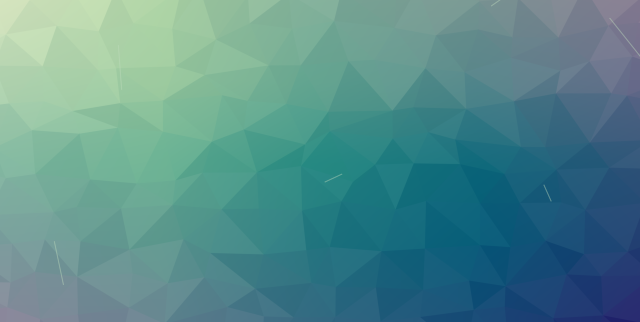
Write a Shadertoy shader that draws this background.

```glsl
// Low-poly backdrop: faceted triangles fading from pale lime through teal to indigo.

vec2 hash2(vec2 p) {
    vec3 q = fract(p.xyx * vec3(0.1031, 0.1030, 0.0973));
    q += dot(q, q.yzx + 33.33);
    return fract((q.xx + q.yz) * q.zy);
}

// Five evenly spaced colour stops
vec3 ramp(float t, vec3 a, vec3 b, vec3 c, vec3 d, vec3 e) {
    t = clamp(t, 0.0, 1.0) * 4.0;
    vec3 col = mix(a, b, clamp(t, 0.0, 1.0));
    col = mix(col, c, clamp(t - 1.0, 0.0, 1.0));
    col = mix(col, d, clamp(t - 2.0, 0.0, 1.0));
    return mix(col, e, clamp(t - 3.0, 0.0, 1.0));
}

// Smooth colour field: horizontal ramps blended from bottom to top
vec3 palette(vec2 uv) {
    vec3 bottom = ramp(uv.x, vec3(0.53, 0.52, 0.60), vec3(0.41, 0.52, 0.57),
        vec3(0.19, 0.40, 0.50), vec3(0.10, 0.30, 0.47), vec3(0.15, 0.14, 0.43));
    vec3 low = ramp(uv.x, vec3(0.47, 0.61, 0.61), vec3(0.37, 0.60, 0.56),
        vec3(0.13, 0.46, 0.50), vec3(0.01, 0.35, 0.47), vec3(0.14, 0.25, 0.45));
    vec3 middle = ramp(uv.x, vec3(0.51, 0.72, 0.63), vec3(0.41, 0.69, 0.57),
        vec3(0.15, 0.54, 0.51), vec3(0.07, 0.42, 0.49), vec3(0.20, 0.34, 0.48));
    vec3 high = ramp(uv.x, vec3(0.70, 0.83, 0.69), vec3(0.61, 0.79, 0.62),
        vec3(0.40, 0.65, 0.57), vec3(0.33, 0.52, 0.54), vec3(0.42, 0.43, 0.55));
    vec3 top = ramp(uv.x, vec3(0.86, 0.91, 0.76), vec3(0.67, 0.82, 0.64),
        vec3(0.50, 0.68, 0.60), vec3(0.47, 0.58, 0.57), vec3(0.53, 0.48, 0.57));
    return ramp(uv.y, bottom, low, middle, high, top);
}

// Jittered mesh corner, in units of canvas height
vec2 corner(vec2 id, vec2 cell) {
    vec2 jitter = (hash2(id + 17.0) - 0.5) * vec2(0.66, 0.58);
    return (id + jitter + vec2(0.0, 0.15)) * cell;
}

// Signed distance to the left of the line a-b
float leftOf(vec2 p, vec2 a, vec2 b) {
    vec2 e = normalize(b - a);
    return e.x * (p.y - a.y) - e.y * (p.x - a.x);
}

// Adds one shaded facet, weighted by its soft coverage
void addFacet(inout vec4 sum, vec2 p, vec2 a, vec2 b, vec2 c, float shade, float aspect) {
    float inside = min(leftOf(p, a, b), min(leftOf(p, b, c), leftOf(p, c, a)));
    float blur = 0.7 / iResolution.y;
    float cover = smoothstep(-blur, blur, inside);
    if (cover <= 0.0) return;
    vec2 centre = (a + b + c) / 3.0;
    vec3 col = palette(mix(p, centre, 0.65) / vec2(aspect, 1.0));
    col += (shade - 0.5) * vec3(0.055, 0.045, 0.035);
    sum += vec4(col, 1.0) * cover;
}

float segmentDistance(vec2 p, vec2 a, vec2 b) {
    vec2 e = b - a;
    return length(p - a - e * clamp(dot(p - a, e) / dot(e, e), 0.0, 1.0));
}

void mainImage(out vec4 fragColor, in vec2 fragCoord) {
    float aspect = iResolution.x / iResolution.y;
    vec2 p = fragCoord / iResolution.y;
    vec2 cell = vec2(aspect / 15.0, 0.111);
    vec2 home = floor(p / cell - vec2(0.0, 0.15));

    // Split each nearby quad along its shorter diagonal
    vec4 sum = vec4(0.0);
    for (int j = -1; j <= 1; j++) {
        for (int i = -1; i <= 1; i++) {
            vec2 id = home + vec2(i, j);
            vec2 a = corner(id, cell);
            vec2 b = corner(id + vec2(1.0, 0.0), cell);
            vec2 c = corner(id + vec2(0.0, 1.0), cell);
            vec2 d = corner(id + vec2(1.0, 1.0), cell);
            vec2 shade = hash2(id + 71.0);
            if (distance(a, d) < distance(b, c)) {
                addFacet(sum, p, a, b, d, shade.x, aspect);
                addFacet(sum, p, a, d, c, shade.y, aspect);
            } else {
                addFacet(sum, p, a, b, c, shade.x, aspect);
                addFacet(sum, p, b, d, c, shade.y, aspect);
            }
        }
    }
    vec3 col = sum.a > 0.01 ? sum.rgb / sum.a : palette(p / vec2(aspect, 1.0));

    // Hairline glints along a few creases
    vec4 glints[6] = vec4[6](
        vec4(0.185, 0.858, 0.190, 0.723), vec4(0.085, 0.249, 0.099, 0.117),
        vec4(0.953, 0.943, 1.000, 0.826), vec4(0.850, 0.425, 0.861, 0.376),
        vec4(0.508, 0.435, 0.534, 0.459), vec4(0.768, 0.982, 0.781, 1.000));
    for (int i = 0; i < 6; i++) {
        vec2 a = glints[i].xy * vec2(aspect, 1.0);
        vec2 b = glints[i].zw * vec2(aspect, 1.0);
        float line = 1.0 - smoothstep(0.0, 0.001 + 0.8 / iResolution.y, segmentDistance(p, a, b));
        col = mix(col, vec3(0.75, 0.86, 0.74), 0.4 * line);
    }
    fragColor = vec4(col, 1.0);
}
```
